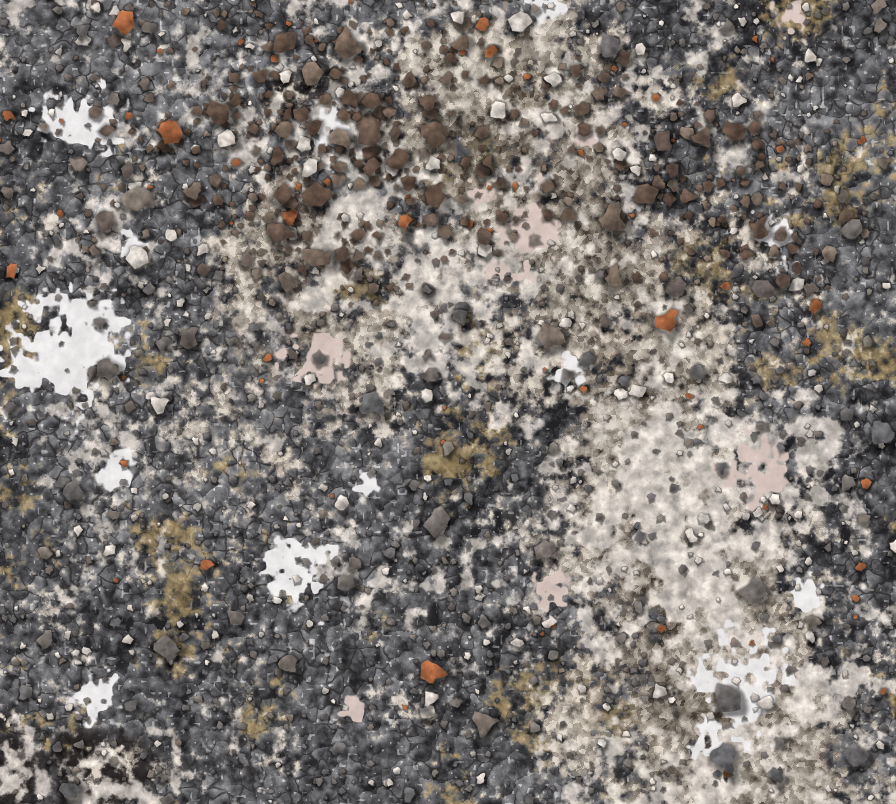
Reproduce this texture procedurally as a Shadertoy shader.

```glsl
const vec3 TAR_DARK = vec3(0.215, 0.215, 0.225);
const vec3 TAR_LIGHT = vec3(0.53, 0.53, 0.54);
const vec3 GAP = vec3(0.17, 0.16, 0.16);
const vec3 SOOT = vec3(0.13, 0.11, 0.105);
const vec3 SAND_DARK = vec3(0.37, 0.33, 0.29);
const vec3 SAND_LIGHT = vec3(0.84, 0.80, 0.75);
const vec3 OCHRE = vec3(0.58, 0.49, 0.32);
const vec3 WHITE = vec3(0.92, 0.91, 0.91);
const vec3 PINK = vec3(0.83, 0.76, 0.73);
const vec3 BROWN = vec3(0.36, 0.29, 0.25);
const vec3 TAUPE = vec3(0.53, 0.48, 0.43);
const vec3 SLATE = vec3(0.38, 0.38, 0.39);
const vec3 PALE = vec3(0.80, 0.77, 0.74);
const vec3 RUST = vec3(0.62, 0.38, 0.25);
const float TAR_SCALE = 56.0;
const float SAND_SCALE = 150.0;
const int PAINT_PATCHES = 20;

vec2 hash2(vec2 p) {
  vec3 q = fract(p.xyx * vec3(0.1031, 0.1030, 0.0973));
  q += dot(q, q.yzx + 33.33);
  return fract((q.xx + q.yz) * q.zy);
}

float noise(vec2 p) {
  vec2 i = floor(p), f = fract(p), e = vec2(1, 0);
  f = f * f * (3.0 - 2.0 * f);
  return mix(mix(hash2(i).x, hash2(i + e).x, f.x),
             mix(hash2(i + e.yx).x, hash2(i + 1.0).x, f.x), f.y);
}

float fbm(vec2 p) {
  float sum = 0.0, amp = 0.5;
  for (int i = 0; i < 5; i++) {
    sum += amp * noise(p);
    p = mat2(1.6, 1.2, -1.2, 1.6) * p + 7.3;
    amp *= 0.5;
  }
  return sum;
}

float blob(vec2 p, vec2 centre, vec2 size) {
  vec2 d = (p - centre) / size;
  return exp(-dot(d, d));
}

// Soft drifts where gravel and sand gather
float gravelZone(vec2 p) {
  return min(1.0, blob(p, vec2(0.43, 0.83), vec2(0.26, 0.17)) + 0.6 * blob(p, vec2(0.9, 0.75), vec2(0.16)));
}

float sandZone(vec2 p) {
  vec2 a = vec2(0.67, 0.84), ab = vec2(0.26, -0.81);
  float t = clamp(dot(p - a, ab) / dot(ab, ab), 0.0, 1.0);
  return blob(p, a + t * ab, vec2(0.17)) + 0.9 * blob(p, vec2(0.39, 0.62), vec2(0.12, 0.17));
}

// Cellular grains: x = gap distance, y = random id, z = slope light
vec3 grains(vec2 p) {
  float near = 9.0, next = 9.0, id = 0.0, slope = 0.0;
  for (int k = 0; k < 9; k++) {
    vec2 cell = floor(p) + vec2(k % 3 - 1, k / 3 - 1);
    vec2 q = p - cell - hash2(cell);
    float d = length(q);
    if (d < near) {
      next = near; near = d;
      id = hash2(cell + 41.7).y;
      slope = dot(q, vec2(-0.4, 0.9));
    } else next = min(next, d);
  }
  return vec3(next - near, id, slope);
}

vec3 stoneTint(float t, float warm) {
  vec3 c = mix(mix(SLATE, TAUPE, t), mix(BROWN, TAUPE, t * t), warm);
  c = mix(c, PALE, step(mix(0.66, 0.88, warm), t));
  return mix(c, RUST, step(0.955, t));
}

// Angular loose stones with a soft shadow
void addStones(inout vec3 col, vec2 p, float scale, float sparse, float dense) {
  float soft = 0.8 * scale / iResolution.y;
  float rough = fbm(p * 110.0) - 0.48, chipped = noise(p * scale * 3.5) - 0.5;
  for (int k = 0; k < 9; k++) {
    vec2 cell = floor(p * scale) + vec2(k % 3 - 1, k / 3 - 1);
    vec2 r = hash2(cell + scale), pick = hash2(cell + scale + 17.3);
    float zone = gravelZone((cell + 0.5) / scale);
    if (pick.x > mix(sparse, dense, zone)) continue;
    vec2 q = p * scale - cell - 0.25 - 0.5 * r;
    float d = -9.0, size = mix(0.18, 0.46, pick.y);
    for (float n = 0.0; n < 6.0; n++) {
      float h = hash2(cell + scale + n * 5.1).y;
      float a = (n + 0.6 * h) * 1.0472 + 6.2832 * r.x;
      d = max(d, dot(q, vec2(cos(a), sin(a))) - size * mix(0.6, 1.15, h));
    }
    d += 0.16 * chipped;
    vec3 tint = stoneTint(hash2(cell + scale + 63.9).x, smoothstep(0.2, 0.7, zone + 0.4 * r.y));
    float light = 1.0 + 0.4 * dot(q, vec2(-0.5, 0.9)) + 0.8 * rough;
    col *= 0.55 + 0.45 * smoothstep(0.0, 0.22, d + 0.35 * dot(q, vec2(-0.3, 0.6)));
    col = mix(col, tint * light, 1.0 - smoothstep(-soft, soft, d));
  }
}

// Ragged flakes of paint: x = coverage, y = pinkness
vec2 paintFlakes(vec2 p) {
  vec2 best = vec2(-9, 0), aspect = vec2(iResolution.x / iResolution.y, 1);
  for (int i = 0; i < PAINT_PATCHES; i++) {
    float n = float(i);
    vec2 centre = fract(vec2(0.07, 0.57) + n * vec2(0.7549, 0.5698)) * aspect;
    float f = 1.0 - length(p - centre) * (1.0 + 0.17 * n) / 0.064;
    if (f > best.x) best = vec2(f, step(0.65, fract(n * 0.382)));
  }
  best.x += 2.6 * (fbm(p * 32.0) - 0.46) + 1.3 * (noise(p * 125.0) - 0.5);
  return vec2(smoothstep(0.0, 0.35, best.x), best.y);
}

void mainImage(out vec4 fragColor, in vec2 fragCoord) {
  vec2 p = fragCoord / iResolution.y;
  float broad = fbm(p * 5.0 + 3.0) - 0.45, medium = fbm(p * 17.0 + 9.0) - 0.47;
  float fine = fbm(p * 100.0) - 0.47, speck = noise(p * 210.0 + 5.0);
  // Worn asphalt with broken gaps and mineral specks
  vec3 chip = grains(p * TAR_SCALE + medium + 0.6 * vec2(fine, noise(p * 90.0)));
  float tone = 0.25 + 0.42 * chip.y + 1.1 * broad + 2.0 * fine + 0.3 * chip.z;
  vec3 col = mix(TAR_DARK, TAR_LIGHT, clamp(tone, -0.25, 1.4));
  float gap = 0.75 * smoothstep(0.25, 0.65, noise(p * 38.0));
  col = mix(col, GAP, gap * (1.0 - smoothstep(0.0, 0.22, chip.x)));
  col += 0.28 * smoothstep(0.80, 0.95, speck);
  // Soot and ochre stains
  float soot = 0.75 * gravelZone(p) + blob(p, vec2(0.08, 0.04), vec2(0.16, 0.09));
  col = mix(col, SOOT, 0.75 * smoothstep(0.5, 0.95, soot + 1.1 * medium));
  float stain = smoothstep(0.62, 0.76, fbm(p * 9.0 + 31.0) + 0.5 * fine);
  col = mix(col, OCHRE * (0.97 + 1.1 * fine), 0.65 * stain);
  // Fine sand with dark pits and bright grains
  vec3 grit = grains(p * SAND_SCALE + 1.5 * fine);
  float drift = sandZone(p) + 1.7 * medium + 0.8 * broad + 1.3 * fine;
  float bright = 0.1 + 0.65 * grit.y + 1.4 * medium + 1.5 * fine;
  vec3 sand = mix(SAND_DARK, SAND_LIGHT, clamp(bright, -0.35, 1.15));
  col = mix(col, sand, 0.92 * smoothstep(0.38, 0.76, drift));
  // Chalky dust veils
  float veil = fbm(p * 7.0 + 70.0) + 0.25 * sandZone(p) + 1.1 * (fbm(p * 55.0) - 0.48);
  col = mix(col, PALE * (1.05 + 0.7 * fine), 0.85 * smoothstep(0.64, 0.84, veil));
  // Paint, then stones from fine to coarse
  vec2 paint = paintFlakes(p);
  col = mix(col, mix(WHITE, PINK, paint.y) * (1.0 + 0.16 * fine), paint.x);
  addStones(col, p, 88.0, 0.12, 0.30);
  addStones(col, p, 46.0, 0.07, 0.62);
  addStones(col, p, 27.0, 0.035, 0.50);
  fragColor = vec4(clamp(col, 0.0, 1.0), 1.0);
}
```
